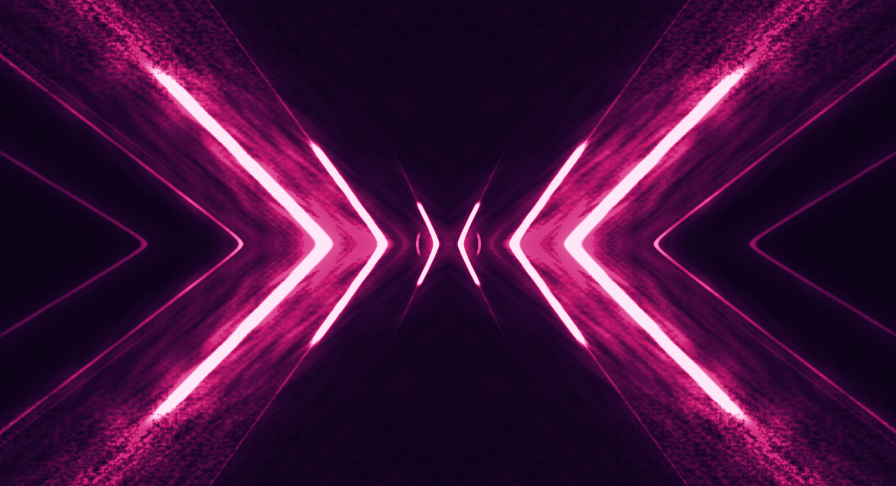
Reproduce this background procedurally as a WebGL 1 fragment shader.

```glsl
precision highp float;

uniform vec2 u_resolution;

// Colour ramp, from unlit to white hot
const vec3 NIGHT   = vec3(0.04, 0.006, 0.085);
const vec3 PLUM    = vec3(0.15, 0.02, 0.19);
const vec3 WINE    = vec3(0.37, 0.04, 0.29);
const vec3 MAGENTA = vec3(0.78, 0.09, 0.43);
const vec3 PINK    = vec3(0.96, 0.50, 0.74);
const vec3 WHITE   = vec3(1.00, 0.90, 0.97);

// Chevrons, from the centre outwards: tip x, slope dx/dy, half width, lit height
const vec4 SMALL  = vec4(0.025, 0.49, 0.0045, 0.085);
const vec4 MEDIUM = vec4(0.136, 0.73, 0.0075, 0.205);
const vec4 LARGE  = vec4(0.256, 0.99, 0.0115, 0.355);
const vec4 WIDE   = vec4(0.427, 1.31, 0.0025, 2.0);
const vec4 OUTER  = vec4(0.626, 1.66, 0.0030, 2.0);

const float TIP_ROUNDING = 0.010;
const float GLOW_LIMIT = 3.25;
const float STREAK_AMOUNT = 0.55;
const float GRAIN_AMOUNT = 0.55;

vec2 gradient(vec2 cell) {
  float angle = 6.2832 * fract(sin(dot(cell, vec2(127.1, 311.7))) * 43758.5);
  return vec2(cos(angle), sin(angle));
}

float gradientNoise(vec2 p) {
  vec2 i = floor(p);
  vec2 f = p - i;
  vec2 u = f * f * f * (f * (f * 6.0 - 15.0) + 10.0);
  float a = dot(gradient(i), f);
  float b = dot(gradient(i + vec2(1.0, 0.0)), f - vec2(1.0, 0.0));
  float c = dot(gradient(i + vec2(0.0, 1.0)), f - vec2(0.0, 1.0));
  float d = dot(gradient(i + 1.0), f - 1.0);
  return mix(mix(a, b, u.x), mix(c, d, u.x), u.y);
}

// Signed distance to a chevron: negative towards the centre
float chevron(vec2 q, vec4 shape) {
  float y = sqrt(q.y * q.y + TIP_ROUNDING * TIP_ROUNDING) - TIP_ROUNDING;
  return (q.x - shape.x - shape.y * y) / sqrt(1.0 + shape.y * shape.y);
}

float line(float d, float halfWidth, float pixel) {
  return 1.0 - smoothstep(halfWidth * 0.5, halfWidth * 1.2 + pixel, abs(d));
}

float glow(float d, float inner, float outer) {
  return exp(-abs(d) / (d < 0.0 ? inner : outer));
}

// Bright tube with a tight halo, ending at its lit height
float tube(float d, float y, vec4 shape, float pixel) {
  float lit = 1.0 - smoothstep(shape.w * 0.9, shape.w * 1.08, y);
  return lit * (3.2 * line(d, shape.z, pixel) + 0.7 * exp(-abs(d) / (shape.z * 1.5)));
}

vec3 ramp(float e) {
  vec3 c = mix(NIGHT, PLUM, clamp(e, 0.0, 1.0));
  c = mix(c, WINE, clamp(e - 1.0, 0.0, 1.0));
  c = mix(c, MAGENTA, clamp(e - 2.0, 0.0, 1.0));
  c = mix(c, PINK, clamp(e - 3.0, 0.0, 1.0));
  return mix(c, WHITE, clamp(e - 4.0, 0.0, 1.0));
}

void main() {
  float pixel = 1.0 / u_resolution.y;
  vec2 q = abs((gl_FragCoord.xy - 0.5 * u_resolution) * pixel - vec2(0.001, -0.002));

  float small = chevron(q, SMALL);
  float medium = chevron(q, MEDIUM);
  float large = chevron(q, LARGE);
  float wide = chevron(q, WIDE);
  float outer = chevron(q, OUTER);

  // Dim walls between the chevrons
  float energy = 0.3 + 0.45 * smoothstep(-0.03, 0.04, medium);
  energy -= 0.35 * smoothstep(0.06, 0.17, large) + 0.35 * smoothstep(0.0, 0.06, wide);

  // Diffuse light, weaker above each lit height
  energy += 2.9 * glow(large, 0.070, 0.055) * (1.0 - 0.35 * smoothstep(0.3, 0.5, q.y));
  energy += 1.6 * glow(medium, 0.022, 0.050) * (1.0 - 0.75 * smoothstep(0.12, 0.34, q.y));
  energy += 1.0 * glow(small, 0.020, 0.030) * (1.0 - smoothstep(0.05, 0.22, q.y));
  energy += 0.9 * glow(wide, 0.030, 0.016) + 0.8 * glow(outer, 0.022, 0.014);
  energy += 1.1 * exp(-q.y / 0.05 - q.x / 0.17);

  // Streaks along the arms and grain on the fading ends
  float streaks = gradientNoise(vec2(large * 45.0, (q.x + q.y) * 9.0))
                + 0.6 * gradientNoise(vec2(wide * 110.0, q.x * 14.0 + 7.0));
  float grain = gradientNoise(q * vec2(85.0, 130.0)) + 0.6 * gradientNoise(q * 210.0);
  energy *= 1.0 + STREAK_AMOUNT * streaks
          + GRAIN_AMOUNT * grain * (0.25 + smoothstep(0.25, 0.42, q.y));
  energy = min(energy, GLOW_LIMIT);

  // Thin edges running on past the tubes
  energy += 0.9 * line(medium, 0.0015, pixel);
  energy += 0.7 * line(small, 0.0012, pixel) * (1.0 - smoothstep(0.12, 0.28, q.y));
  energy += 0.5 * line(wide + 0.022, 0.0018, pixel) * smoothstep(0.05, 0.2, q.y);

  // Outer lines, brightest at the tips
  float tipLight = exp(-q.y / 0.035);
  energy += (1.2 + 1.6 * tipLight) * line(wide, WIDE.z, pixel);
  energy += (1.0 + 0.7 * tipLight) * line(outer, OUTER.z, pixel);

  // Small arcs beside the centre
  float arc = q.x - 0.064 + 8.0 * q.y * q.y;
  energy += 2.2 * line(arc, 0.0025, pixel) * (1.0 - smoothstep(0.014, 0.028, q.y));

  energy += tube(large, q.y, LARGE, pixel);
  energy += tube(medium, q.y, MEDIUM, pixel);
  energy += tube(small, q.y, SMALL, pixel);

  gl_FragColor = vec4(ramp(energy), 1.0);
}
```
